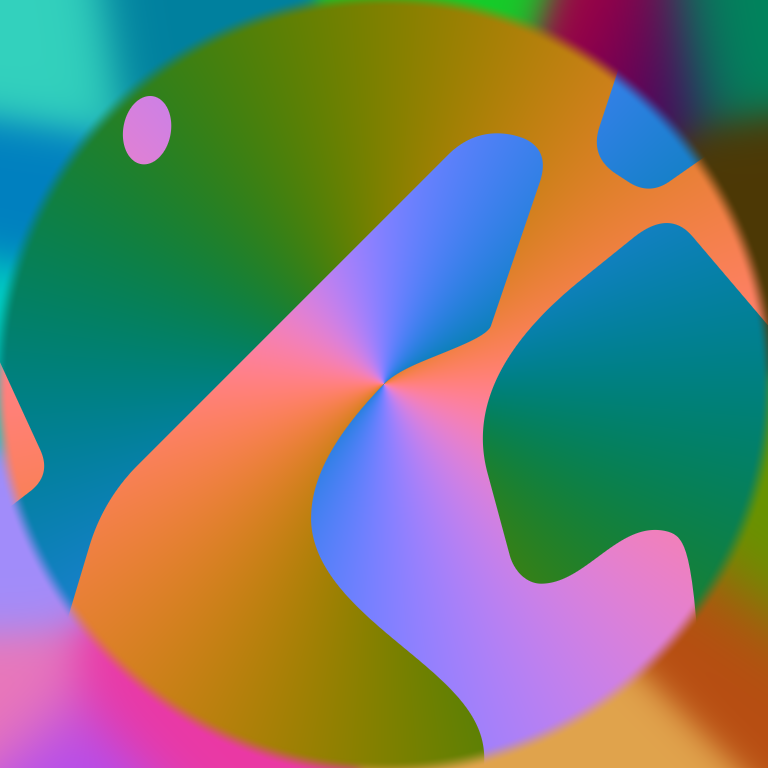
This background is drawn by a WebGL 2 fragment shader. Its source:

```glsl
#version 300 es
precision highp float;
// Draws a disc of angular hues cut by wavy two-phase regions, with soft glows around it.

#define DISC_RADIUS 0.99
#define RIM_SOFTNESS 0.024
#define GLOW_TIGHTNESS 45.0
#define GLOW_COUNT 16

uniform vec2 u_resolution;
out vec4 outColor;

// Smooth maximum and minimum, rounding the crease over width k
float smax(float a, float b, float k) {
    float h = max(k - abs(a - b), 0.0) / k;
    return max(a, b) + h * h * k * 0.25;
}

float smin(float a, float b, float k) {
    return -smax(-a, -b, k);
}

// Winding edge that passes through the centre, as x for a given y
float centreEdge(float y) {
    if (y > 0.0) return smin(y * (1.0 + 12.0 * y), 0.227 + 0.34 * y, 0.15);
    if (y > -0.349) return y * (0.97 + y * (0.8825 - 0.97 * y));
    float t = (y + 0.349) * (y + 0.349);
    return -0.19 + 2.3 * t / (1.0 + 6.5 * t * t);
}

// Diagonal band with a rounded upper end
float diagonalBand(vec2 p) {
    float left = smax(0.7 * (p.y - 0.43 - p.x), 0.95 * (0.3 * p.y - 0.6405 - p.x), 0.06);
    float right = p.x - centreEdge(p.y);
    float cap = 0.96 * (p.y + 0.3 * p.x - 0.75);
    return smax(smax(left, right, 0.04), cap, 0.1);
}

// Large lobe on the right, with a wave along its foot
float rightLobe(vec2 p) {
    float edge = smax(0.177 + 1.24 * p.y, 0.207 - 0.27 * p.y, 0.38);
    float left = 0.8 * (edge - p.x);
    float shoulder = 0.76 * (p.x + 0.85 * p.y - 1.13);
    float fall = 0.13 * pow(max(p.x - 0.706, 0.0) * 10.0, 6.0);
    float foot = -0.45 - 0.07 * cos((p.x - 0.409) * 10.58) - fall;
    return smax(smax(left, shoulder, 0.12), foot - p.y, 0.05);
}

// Small regions: upper right cell, oval, and left sliver
float upperCell(vec2 p) {
    float left = 0.95 * (0.34 + 0.33 * p.y - p.x);
    float lower = 0.84 * (0.94 - 0.65 * p.x - p.y);
    float right = 0.82 * (0.007 + 0.7 * p.x - p.y);
    return smax(smax(left, lower, 0.08), right, 0.06);
}

float oval(vec2 p) {
    vec2 q = p - vec2(-0.617, 0.661);
    q.x -= 0.09 * q.y;
    return 0.07 * (length(q / vec2(0.0625, 0.089)) - 1.0);
}

float leftSliver(vec2 p) {
    float side = 0.91 * (p.x + 0.46 * p.y + 0.974);
    float base = 0.79 * (0.77 * p.x + 0.43 - p.y);
    return smax(side, base, 0.07);
}

// Direction shown as red and blue around a constant green
vec3 directionColor(vec2 d) {
    return 0.5 + 0.5 * vec3(d.x, 0.0, -d.y);
}

// Weighted blend of the glows outside the disc
vec3 surroundings(vec2 p) {
    vec2 place[GLOW_COUNT] = vec2[](
        vec2(-0.87, 0.87), vec2(-0.56, 0.92), vec2(-0.93, 0.48), vec2(-1.0, 0.14),
        vec2(-0.97, -0.48), vec2(-0.96, -0.82), vec2(-0.82, -0.99), vec2(-0.64, -0.81),
        vec2(0.54, -0.95), vec2(0.87, -0.62), vec2(0.98, -0.46), vec2(0.93, 0.5),
        vec2(0.68, 0.83), vec2(0.88, 0.88), vec2(0.22, 0.99), vec2(0.6, 0.87));
    vec3 tint[GLOW_COUNT] = vec3[](
        vec3(0.2, 0.82, 0.74), vec3(0.0, 0.5, 0.62), vec3(0.0, 0.5, 0.75), vec3(0.0, 0.8, 0.76),
        vec3(0.63, 0.55, 0.98), vec3(0.92, 0.47, 0.72), vec3(0.7, 0.3, 0.93), vec3(0.92, 0.22, 0.64),
        vec3(0.88, 0.64, 0.3), vec3(0.72, 0.3, 0.07), vec3(0.4, 0.58, 0.0), vec3(0.3, 0.22, 0.02),
        vec3(0.2, 0.0, 0.4), vec3(0.0, 0.52, 0.36), vec3(0.08, 0.8, 0.16), vec3(0.7, 0.0, 0.25));
    vec3 sum = vec3(0.0);
    float total = 0.0;
    for (int i = 0; i < GLOW_COUNT; i++) {
        vec2 d = p - place[i];
        float weight = exp(-GLOW_TIGHTNESS * dot(d, d));
        sum += weight * tint[i];
        total += weight;
    }
    return sum / max(total, 1e-12);
}

void main() {
    vec2 p = (2.0 * gl_FragCoord.xy - u_resolution) / min(u_resolution.x, u_resolution.y);
    float radius = length(p);
    vec2 direction = p / max(radius, 1e-4);

    // Regions where the direction is reversed
    float region = min(diagonalBand(p), rightLobe(p));
    region = min(min(region, upperCell(p)), min(oval(p), leftSliver(p)));
    float slope = max(length(vec2(dFdx(region), dFdy(region))), 1e-5);
    float reversed = clamp(0.5 - region / slope, 0.0, 1.0);
    vec3 disc = mix(directionColor(direction), directionColor(-direction), reversed);

    // Soft rim into the surrounding glows
    float outside = smoothstep(DISC_RADIUS - 0.4 * RIM_SOFTNESS, DISC_RADIUS + 1.6 * RIM_SOFTNESS, radius);
    outColor = vec4(mix(disc, surroundings(p), outside), 1.0);
}
```
